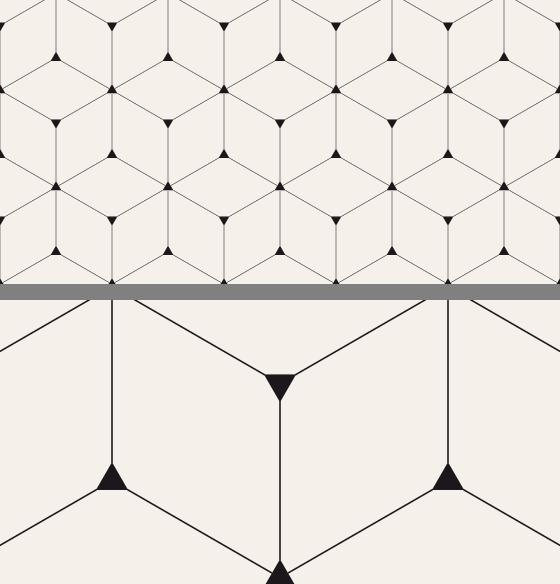
Top, the full canvas; bottom, a detail of the centre.
Reproduce this pattern procedurally as a WebGL 1 fragment shader.

```glsl
precision highp float;
// Rhombus tiling in thin ink lines with a small triangle on every joint.
// Each pixel is folded into the nearest cell of a hexagonal lattice, where
// the lines are spokes to the corners and the triangles are distance fields.

uniform vec2 u_resolution;

#define REPEATS_ACROSS 5.0
#define LATTICE_SHIFT vec2(0.0, -0.002)
#define LINE_WIDTH 0.0047
#define TRIANGLE_SIDE 0.0957
#define PAPER vec3(0.96, 0.94, 0.916)
#define INK vec3(0.11, 0.09, 0.10)

const float SQRT3 = 1.7320508;
const float CORNER = 0.5773503; // cell centre to cell corner

// Offset from the nearest lattice point; neighbours are one unit apart.
vec2 hexCell(vec2 p) {
  vec2 period = vec2(1.0, SQRT3);
  vec2 a = mod(p + 0.5 * period, period) - 0.5 * period;
  vec2 b = mod(p, period) - 0.5 * period;
  return dot(a, a) < dot(b, b) ? a : b;
}

// Equilateral triangle about its centroid; up is 1.0 or -1.0.
float triangle(vec2 p, float up) {
  float y = p.y * up;
  float inradius = TRIANGLE_SIDE / (2.0 * SQRT3);
  return max(abs(p.x) * 0.5 * SQRT3 + 0.5 * y, -y) - inradius;
}

// Share of a pixel covered by a line at distance d.
float lineCoverage(float d, float pixel) {
  float halfLine = 0.5 * LINE_WIDTH;
  float overlap = min(d + 0.5 * pixel, halfLine) - max(d - 0.5 * pixel, -halfLine);
  return max(overlap, 0.0) / pixel;
}

void main() {
  float pixel = REPEATS_ACROSS / u_resolution.x;
  vec2 q = hexCell(gl_FragCoord.xy * pixel - LATTICE_SHIFT);
  q.x = abs(q.x); // the cell is mirror symmetric

  // Spokes: one vertical, the others at 30 degrees either way
  float slanted = abs(0.5 * SQRT3 * abs(q.y) - 0.5 * q.x);
  float lines = lineCoverage(min(q.x, slanted), pixel);

  // Triangles on the centre and on the alternating corners
  float d = triangle(q, 1.0);
  d = min(d, triangle(q - vec2(0.0, CORNER), -1.0));
  d = min(d, triangle(q + vec2(0.0, CORNER), 1.0));
  d = min(d, triangle(q - vec2(0.5, 0.5 * CORNER), 1.0));
  d = min(d, triangle(q - vec2(0.5, -0.5 * CORNER), -1.0));
  float triangles = clamp(0.5 - d / pixel, 0.0, 1.0);

  gl_FragColor = vec4(mix(PAPER, INK, max(lines, triangles)), 1.0);
}
```
